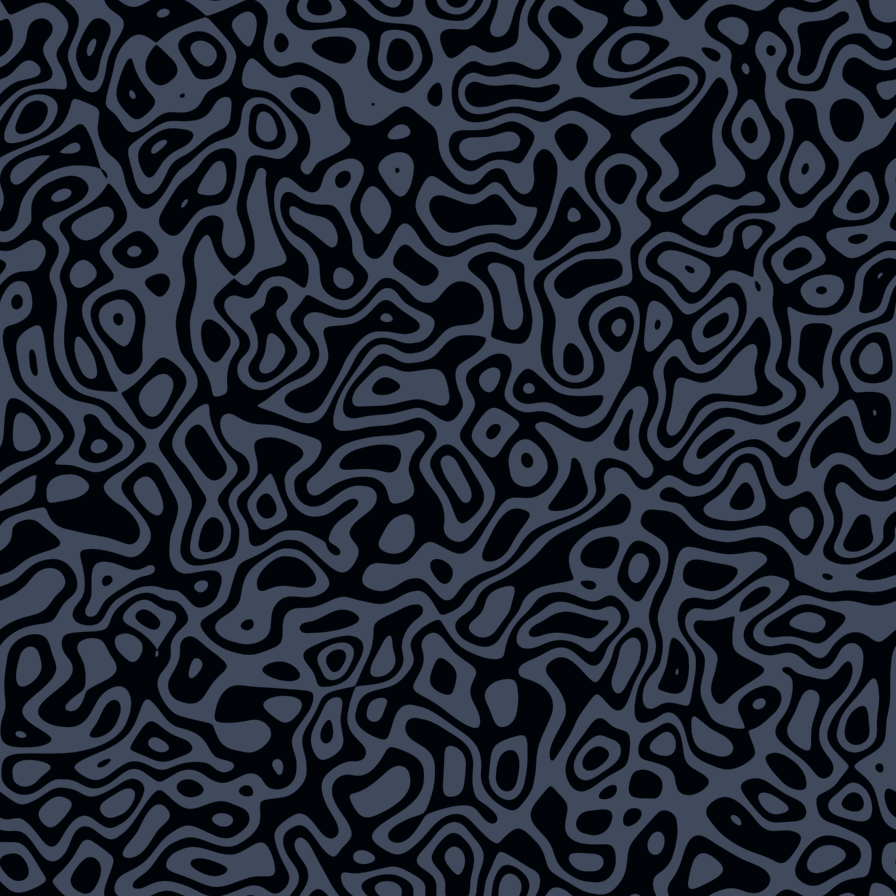
Give the GLSL for this pattern, as a Shadertoy shader.

```glsl
const vec3 INK = vec3(0.0, 0.016, 0.036);
const vec3 SLATE = vec3(0.252, 0.29, 0.36);

const float CELLS = 15.0;      // lattice cells across the tile
const float WARP_CELLS = 7.0;  // cells of the bending field
const float WARP = 0.5;        // bend strength in lattice cells
const float BANDS = 3.25;      // dark and light pairs per unit of height
const float STRETCH = 0.11;    // elongation along the rising diagonal

float hash(vec2 cell, float seed) {
    return fract(sin(dot(cell, vec2(127.1, 311.7)) + seed * 74.7) * 43758.5453);
}

// Random slope of a lattice point, weakened along the rising diagonal
vec2 slope(vec2 cell, float period, float seed) {
    float angle = 6.2831853 * hash(mod(cell, period), seed);
    vec2 g = vec2(cos(angle), sin(angle));
    return g - STRETCH * (g.x + g.y);
}

// Gradient noise that wraps after a whole number of cells
float tileNoise(vec2 p, float period, float seed) {
    vec2 cell = floor(p);
    vec2 f = fract(p);
    vec2 u = f * f * f * (f * (f * 6.0 - 15.0) + 10.0);
    vec2 e = vec2(1.0, 0.0);
    float a = dot(slope(cell, period, seed), f);
    float b = dot(slope(cell + e.xy, period, seed), f - e.xy);
    float c = dot(slope(cell + e.yx, period, seed), f - e.yx);
    float d = dot(slope(cell + e.xx, period, seed), f - e.xx);
    return mix(mix(a, b, u.x), mix(c, d, u.x), u.y);
}

// Smooth displacement that hides the square lattice
vec2 bend(vec2 uv, float period, float amount) {
    vec2 p = uv * period;
    return amount * vec2(tileNoise(p, period, 1.0), tileNoise(p, period, 2.0));
}

float terrain(vec2 uv) {
    return tileNoise(uv * CELLS + bend(uv, WARP_CELLS, WARP), CELLS, 3.0);
}

// Alternating contour bands with edges softened over about one pixel
float contourBands(float height, float count) {
    float phase = 6.2831853 * count * height;
    float edge = max(1.3 * length(vec2(dFdx(phase), dFdy(phase))), 1e-4);
    return clamp(0.5 + sin(phase) / edge, 0.0, 1.0);
}

void mainImage(out vec4 fragColor, in vec2 fragCoord) {
    vec2 uv = fragCoord / iResolution.xy;
    float band = contourBands(terrain(uv), BANDS);
    fragColor = vec4(mix(INK, SLATE, band), 1.0);
}
```
